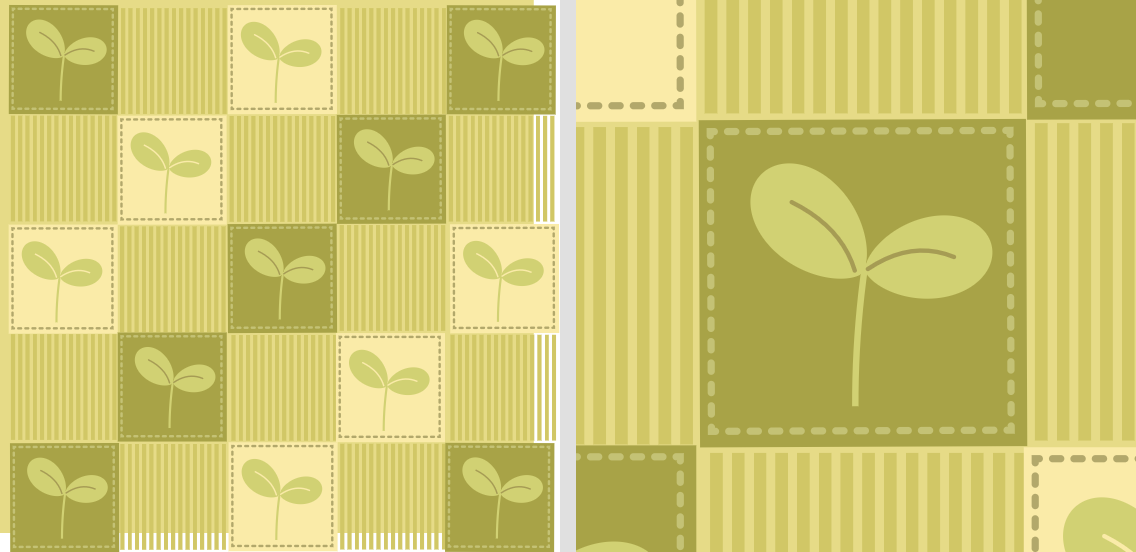
Left, the full canvas; right, a detail of the centre.
Write a Shadertoy shader that draws this pattern.

```glsl
// A patchwork of five by five squares: stitched patches with a two-leaf sprout
// alternate with striped squares. Each square is placed by its grid index with a
// small hashed slip and tilt; all shapes are distance functions.

const float CELL = 0.1976;                   // square pitch, in canvas heights
const vec2  GRID_START = vec2(0.0172, 0.0106); // from the upper left corner
const vec2  CLOTH_SIZE = vec2(0.967, 0.9656);  // backing, from the upper left
const float COUNT = 5.0;
const float SLIP = 0.009;                    // random shift of a square
const float TILT = 0.006;                    // random turn of a patch
const vec2  LOOSE_PATCH = vec2(4.0, 2.0);    // one patch sewn out of line
const vec2  LOOSE_SHIFT = vec2(0.035, 0.004);

const float STRIPES = 15.0;
const float STRIPE_PITCH = 0.0664;
const float STRIPE_HALF = 0.0195;
const float STRIPE_DRIFT = 0.004;            // extra spacing per column
const vec2  STRIPE_INSET = vec2(0.018, 0.013);
const float STRIPE_HEIGHT = 0.97;

const float STITCH_HALF_SIDE = 0.458;
const float STITCH_RADIUS = 0.011;
const float STITCH_HALF_LENGTH = 0.0125;
const float STITCHES = 14.0;                 // per side

const float SPROUT_SCALE = 0.446;
const float LEAF_TAPER = 1.3;
const float STEM_RADIUS = 0.022;
const float VEIN_RADIUS = 0.015;

const vec3 WHITE = vec3(1.0);
const vec3 CLOTH = vec3(0.90, 0.86, 0.53);
const vec3 STRIPE = vec3(0.82, 0.78, 0.40);
const vec3 LEAF = vec3(0.82, 0.82, 0.45);
const vec3 OLIVE = vec3(0.66, 0.64, 0.28);
const vec3 CREAM = vec3(0.98, 0.92, 0.66);
const vec3 THREAD_ON_OLIVE = vec3(0.77, 0.76, 0.46);
const vec3 THREAD_ON_CREAM = vec3(0.70, 0.66, 0.42);
const vec3 VEIN_ON_OLIVE = vec3(0.65, 0.61, 0.33);

vec2 hash22(vec2 p) {
    vec3 h = fract(p.xyx * vec3(0.1031, 0.1030, 0.0973));
    h += dot(h, h.yzx + 33.33);
    return fract((h.xx + h.yz) * h.zy);
}

float cover(float d, float pixel) { return clamp(0.5 - d / pixel, 0.0, 1.0); }

float box(vec2 p, vec2 halfSize) {
    vec2 d = abs(p) - halfSize;
    return length(max(d, 0.0)) + min(max(d.x, d.y), 0.0);
}

float segment(vec2 p, vec2 a, vec2 b) {
    vec2 pa = p - a, ba = b - a;
    return length(pa - ba * clamp(dot(pa, ba) / dot(ba, ba), 0.0, 1.0));
}

// Distance to a quadratic curve, walked in short segments
float curve(vec2 p, vec2 a, vec2 b, vec2 c) {
    float d = 1e3;
    vec2 last = a;
    for (int i = 1; i <= 10; i++) {
        float t = float(i) / 10.0;
        vec2 next = mix(mix(a, b, t), mix(b, c, t), t);
        d = min(d, segment(p, last, next));
        last = next;
    }
    return d;
}

// Egg with a pointed base: v^2 = k t^taper (1 - t), divided by its gradient
float leaf(vec2 p, vec2 base, vec2 tip, float halfWidth) {
    float len = length(tip - base);
    vec2 dir = (tip - base) / len;
    p -= base;
    float t = dot(p, dir) / len, v = dir.x * p.y - dir.y * p.x;
    if (t <= 0.0) return length(p);
    float s = min(t, 1.0), n = LEAF_TAPER;
    float k = halfWidth * halfWidth * (n + 1.0) / pow(n / (n + 1.0), n);
    float slope = k * (n * pow(s, n - 1.0) * (1.0 - t) - pow(s, n)) / len;
    return (v * v - k * pow(s, n) * (1.0 - t)) / max(length(vec2(slope, 2.0 * v)), 1e-3);
}

// Dashes along a square, folded onto one side
float stitching(vec2 p) {
    p = abs(p);
    float along = min(p.x, p.y), across = max(p.x, p.y) - STITCH_HALF_SIDE;
    float pitch = 2.0 * STITCH_HALF_SIDE / STITCHES;
    along = abs(along - pitch * floor(along / pitch + 0.5));
    return length(vec2(max(along - STITCH_HALF_LENGTH, 0.0), across)) - STITCH_RADIUS;
}

vec3 patchColor(vec2 p, bool olive, float pixel) {
    vec3 ground = olive ? OLIVE : CREAM;
    vec3 thread = olive ? THREAD_ON_OLIVE : THREAD_ON_CREAM;
    vec3 col = mix(ground, thread, cover(stitching(p + 0.007), pixel));
    // Sprout, with y up from the foot of the stem
    vec2 foot = olive ? vec2(-0.025, 0.376) : vec2(-0.062, 0.396);
    vec2 s = (p - foot) * vec2(1.0, -1.0) / SPROUT_SCALE;
    float plant = curve(s, vec2(0.0), vec2(0.0, 0.48), vec2(0.07, 0.96)) - STEM_RADIUS;
    plant = max(plant, -s.y);
    plant = min(plant, leaf(s, vec2(0.05, 0.91), vec2(-0.64, 1.59), 0.31));
    plant = min(plant, leaf(s, vec2(0.07, 0.93), vec2(0.94, 1.09), 0.28));
    float veins = min(curve(s, vec2(-0.43, 1.40), vec2(-0.09, 1.23), vec2(0.0, 0.93)),
                      curve(s, vec2(0.09, 0.94), vec2(0.39, 1.14), vec2(0.68, 1.02)));
    col = mix(col, LEAF, cover(plant * SPROUT_SCALE, pixel));
    return mix(col, olive ? VEIN_ON_OLIVE : CREAM,
               cover((veins - VEIN_RADIUS) * SPROUT_SCALE, pixel));
}

float stripes(vec2 p) {
    float i = clamp(floor(p.x / STRIPE_PITCH), 0.0, STRIPES - 1.0);
    vec2 halfSize = vec2(STRIPE_HALF, 0.5 * STRIPE_HEIGHT);
    return box(p - vec2(i * STRIPE_PITCH, 0.0) - halfSize, halfSize);
}

void mainImage(out vec4 fragColor, in vec2 fragCoord) {
    vec2 uv = vec2(fragCoord.x, iResolution.y - fragCoord.y) / iResolution.y;
    float pixel = 1.0 / (iResolution.y * CELL);
    vec2 edge = (uv - CLOTH_SIZE) / CELL;
    vec3 col = mix(WHITE, CLOTH, cover(max(edge.x, edge.y), pixel));

    // Squares may overlap their neighbours, so visit all nine around the point
    vec2 grid = (uv - GRID_START) / CELL;
    for (int k = 0; k < 9; k++) {
        vec2 id = floor(grid) + vec2(k % 3 - 1, k / 3 - 1);
        if (min(id.x, id.y) < 0.0 || max(id.x, id.y) >= COUNT) continue;
        vec2 rnd = hash22(id + 7.0) - 0.5;
        vec2 p = grid - id - 2.0 * SLIP * rnd;
        float diagonal = mod(id.x + id.y, 4.0);
        if (mod(diagonal, 2.0) > 0.5) {
            p -= STRIPE_INSET + vec2(STRIPE_DRIFT * id.x, 0.0);
            col = mix(col, STRIPE, cover(stripes(p), pixel));
            continue;
        }
        if (id == LOOSE_PATCH) p -= LOOSE_SHIFT;
        p -= 0.5;
        p += 2.0 * TILT * (hash22(id + 31.0).x - 0.5) * vec2(-p.y, p.x);
        float inside = cover(box(p, vec2(0.5)), pixel);
        if (inside > 0.0) col = mix(col, patchColor(p, diagonal < 0.5, pixel), inside);
    }
    fragColor = vec4(col, 1.0);
}
```
